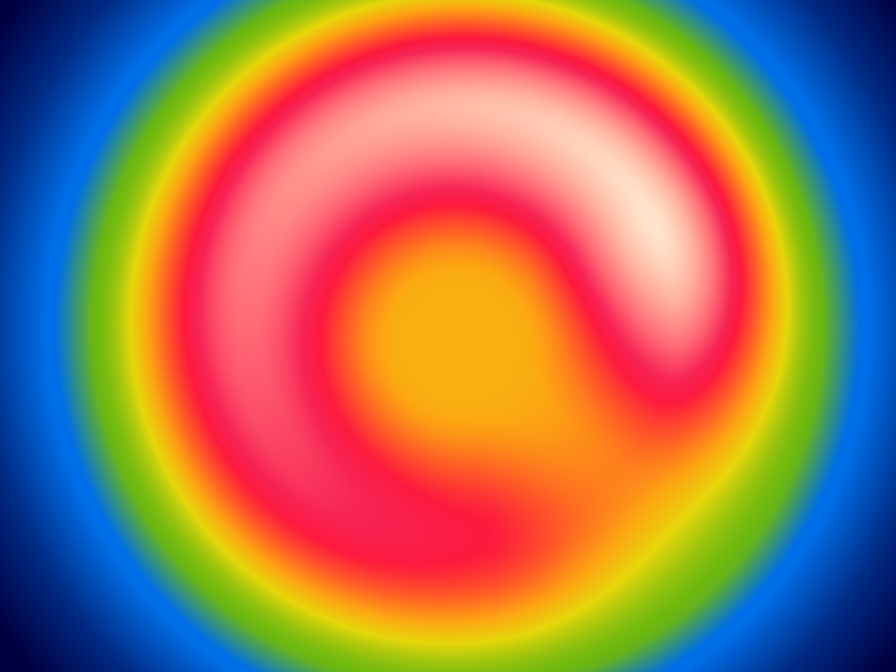
Give the GLSL for this background, as a Shadertoy shader.

```glsl
// A thermal-style glow: a warm core inside a hot crescent ring on cold blue.
// A scalar heat field is built in polar form (core, ring, outer falloff),
// then a colour ramp turns heat into navy, blue, green, yellow, red and cream.

const float TAU = 6.2831853;

// Blend towards the next ramp colour while heat passes from lo to hi.
vec3 rampStep(vec3 below, vec3 above, float lo, float hi, float heat) {
    return mix(below, above, clamp((heat - lo) / (hi - lo), 0.0, 1.0));
}

vec3 heatColor(float heat) {
    vec3 navy    = vec3(0.00, 0.00, 0.25);
    vec3 deep    = vec3(0.00, 0.17, 0.52);
    vec3 blue    = vec3(0.00, 0.43, 0.90);
    vec3 green   = vec3(0.42, 0.72, 0.06);
    vec3 yellow  = vec3(0.90, 0.84, 0.04);
    vec3 orange  = vec3(0.99, 0.65, 0.07);
    vec3 ember   = vec3(1.00, 0.36, 0.15);
    vec3 red     = vec3(0.99, 0.10, 0.24);
    vec3 crimson = vec3(0.97, 0.14, 0.33);
    vec3 pink    = vec3(1.00, 0.42, 0.46);
    vec3 peach   = vec3(1.00, 0.69, 0.61);
    vec3 cream   = vec3(1.00, 0.91, 0.81);

    vec3 color = rampStep(navy, deep, 0.3, 1.4, heat);
    color = rampStep(color, blue, 1.4, 2.4, heat);
    color = rampStep(color, green, 2.55, 3.15, heat);
    color = rampStep(color, yellow, 3.15, 4.2, heat);
    color = rampStep(color, orange, 4.2, 5.0, heat);
    color = rampStep(color, ember, 5.0, 6.0, heat);
    color = rampStep(color, red, 6.0, 7.0, heat);
    color = rampStep(color, crimson, 7.0, 7.7, heat);
    color = rampStep(color, pink, 7.7, 8.8, heat);
    color = rampStep(color, peach, 8.8, 10.0, heat);
    return rampStep(color, cream, 10.0, 11.2, heat);
}

// Peak heat around the ring: a quick rise, a long decay, and a cool gap.
float ringPeak(vec2 dir, float gapAngle, float gapHeat) {
    float turn = fract((atan(dir.y, dir.x) - gapAngle) / TAU);
    float presence = smoothstep(0.0, 0.21, turn) * (1.0 - smoothstep(0.88, 1.0, turn));
    return mix(gapHeat, 12.5 - 6.2 * turn, presence);
}

// Heat from the core out to the crest of the ring.
float innerHeat(vec2 p, float coreHeat) {
    float radius = length(p);
    vec2 dir = p / max(radius, 1e-4);
    float crest = 0.322 + dot(dir, vec2(0.014, 0.038));
    float rise = smoothstep(0.087, crest, radius);
    return mix(coreHeat, ringPeak(p, -TAU / 9.0, 5.5), rise);
}

// Cold surroundings, cooling steadily away from the disc.
float outerHeat(float radius) {
    return min(3.1, 3.0 - 10.5 * (radius - 0.556));
}

void mainImage(out vec4 fragColor, in vec2 fragCoord) {
    vec2 p = (fragCoord - 0.5 * iResolution.xy) / iResolution.y;
    vec2 coreCenter = vec2(0.016, -0.010);
    vec2 discCenter = vec2(0.014, 0.015);

    // The disc edge fades the inner heat into the surroundings.
    float discRadius = length(p - discCenter);
    float inside = 1.0 - smoothstep(0.319, 0.553, discRadius);
    float heat = mix(outerHeat(discRadius), innerHeat(p - coreCenter, 4.85), inside);

    fragColor = vec4(heatColor(heat), 1.0);
}
```
